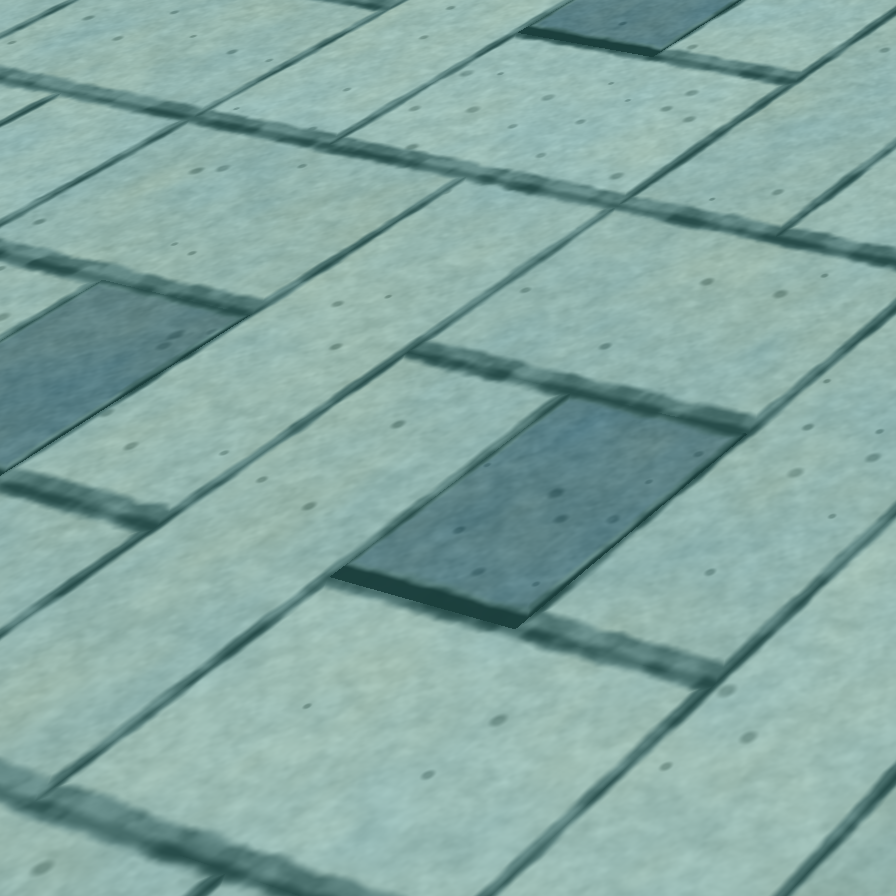
This texture is drawn by a WebGL 2 fragment shader. Its source:

```glsl
#version 300 es
precision highp float;
// Weathered teal paving in a windmill bond, seen in perspective.
uniform vec2 u_resolution;
out vec4 fragColor;

float hash(vec2 p) {
  return fract(sin(dot(p, vec2(127.1, 311.7))) * 43758.5453);
}

float noise(vec2 p) {
  vec2 i = floor(p), f = fract(p);
  f = f * f * (3.0 - 2.0 * f);
  return mix(mix(hash(i), hash(i + vec2(1, 0)), f.x),
             mix(hash(i + vec2(0, 1)), hash(i + vec2(1, 1)), f.x), f.y);
}

float fbm(vec2 p) {
  float sum = 0.0, gain = 0.5;
  for (int i = 0; i < 3; i++) {
    sum += gain * noise(p);
    p = p * 2.1 + 17.3;
    gain *= 0.5;
  }
  return sum / 0.875;
}

// Low and high corner of the stone holding c: four slabs around a small one, per 3 x 3 cell.
vec4 stoneRect(vec2 c) {
  if (c.y < 1.0 && c.x < 2.0) return vec4(0, 0, 2, 1);
  if (c.x >= 2.0 && c.y < 2.0) return vec4(2, 0, 3, 2);
  if (c.x < 1.0) return vec4(0, 1, 1, 3);
  if (c.y < 2.0) return vec4(1, 1, 2, 2);
  return vec4(1, 2, 3, 3);
}

// Sparse round pits, one possible per grid cell.
float pits(vec2 p) {
  float pit = 0.0;
  for (int k = 0; k < 9; k++) {
    vec2 id = floor(p) + vec2(k % 3 - 1, k / 3 - 1);
    vec2 centre = id + vec2(hash(id), hash(id + 5.7));
    float radius = 0.1 + 0.16 * hash(id + 9.1);
    float present = step(0.86, hash(id + 3.3));
    pit = max(pit, present * (1.0 - smoothstep(0.3 * radius, radius, length(p - centre))));
  }
  return pit;
}

void main() {
  vec2 p = gl_FragCoord.xy / u_resolution;

  // Project the canvas onto the ground, in stone widths
  float depth = 2.414 + 0.0466 * p.x - p.y;
  vec2 ground = vec2(13.9 * (0.7487 + 0.556 * p.x - p.y),
                     8.65 * (0.9115 - 0.206 * p.x - p.y)) / depth;
  vec2 soft = max(fwidth(ground), vec2(0.018));

  // Find the stone and the distances to its edges
  vec2 cell = mod(ground, 3.0);
  vec4 rect = stoneRect(cell);
  vec2 stoneId = floor(ground - cell + rect.xy + 0.5);
  float isDark = float(rect == vec4(1, 1, 2, 2));
  float wobble = 0.035 * (fbm(ground * 9.0) - 0.5);
  vec2 toNear = rect.zw - cell;
  vec2 toFar = cell - rect.xy;

  // Stone face: tint per stone, cloudy stains, grain and pits
  float stain = fbm(ground * 2.6 + 4.0) - 0.5;
  float grain = fbm(ground * vec2(13, 18)) - 0.5;
  float fleck = noise(ground * vec2(34, 44)) - 0.5;
  vec3 face = mix(vec3(0.585, 0.717, 0.69), vec3(0.355, 0.50, 0.515), isDark);
  face += 0.035 * (hash(stoneId) - 0.5);
  face += vec3(0.07, 0.03, -0.02) * stain;
  face += 0.10 * grain + 0.035 * fleck;
  face -= 0.15 * pits(ground * vec2(5, 6.5)) * (1.0 - 0.4 * isDark);

  // Worn bevel, wider on the sides turned to the viewer
  vec2 nearBevel = 1.0 - smoothstep(vec2(0.05, 0.085) - soft, vec2(0.05, 0.085) + soft, toNear + wobble);
  vec2 farBevel = 1.0 - smoothstep(vec2(0.026, 0.034) - soft, vec2(0.026, 0.034) + soft, toFar + wobble);
  float bevel = max(max(nearBevel.x, nearBevel.y), max(farBevel.x, farBevel.y));
  float patches = smoothstep(0.3, 0.7, fbm(ground * 7.0 + 31.0));
  vec3 bevelColor = mix(vec3(0.40, 0.55, 0.54), vec3(0.27, 0.42, 0.41), patches);
  bevelColor += 0.09 * grain;
  vec3 color = mix(face, bevelColor, 0.95 * bevel);

  // Shaded gap, deepest beside the small dark stones
  vec2 gapWidth = vec2(0.012, 0.022) + isDark * vec2(0.01, 0.045);
  vec2 nearGap = 1.0 - smoothstep(gapWidth - soft, gapWidth + soft, toNear + 0.6 * wobble);
  vec2 farGap = 1.0 - smoothstep(vec2(0.012, 0.018) - soft, vec2(0.012, 0.018) + soft, toFar + 0.6 * wobble);
  float nearShade = max(nearGap.x, nearGap.y);
  float shade = max(nearShade, max(farGap.x, farGap.y));
  vec3 gapColor = mix(vec3(0.20, 0.35, 0.34), vec3(0.10, 0.24, 0.23),
                      max(isDark * nearShade, 0.5 * patches));
  color = mix(color, gapColor, shade * mix(0.6 + 0.35 * patches, 0.95, isDark));

  fragColor = vec4(clamp(color, 0.0, 1.0), 1.0);
}
```
